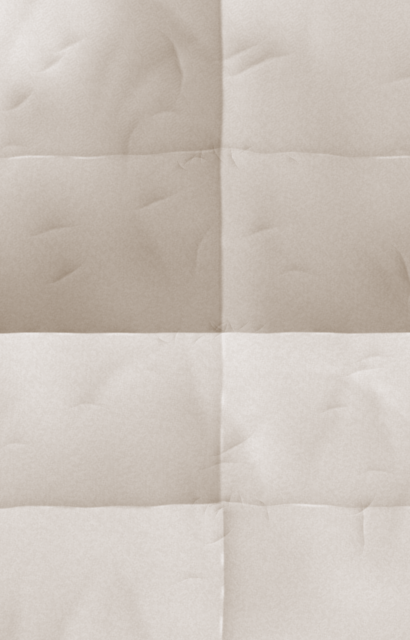
A WebGL 1 fragment shader for this texture:

```glsl
precision highp float;
uniform vec2 u_resolution;

const vec3 SHADE = vec3(0.65, 0.59, 0.53);
const vec3 LIGHT = vec3(0.89, 0.87, 0.855);
const float ASPECT = 0.64;
const float FOLD_X = 0.54;
const float FOLD_TOP = 0.753;
const float FOLD_MID = 0.48;
const float FOLD_LOW = 0.206;

float hash(vec2 p) {
  return fract(sin(dot(p, vec2(127.1, 311.7))) * 43758.5);
}

float noise(vec2 p) {
  vec2 i = floor(p), f = fract(p);
  f = f * f * (3.0 - 2.0 * f);
  return mix(mix(hash(i), hash(i + vec2(1.0, 0.0)), f.x),
             mix(hash(i + vec2(0.0, 1.0)), hash(i + vec2(1.0, 1.0)), f.x), f.y);
}

vec2 turn(vec2 p, float angle) {
  float c = cos(angle), s = sin(angle);
  return vec2(c * p.x + s * p.y, c * p.y - s * p.x);
}

// Sharp at zero, fading out on the positive side
float sided(float d, float edge, float width) {
  return smoothstep(-edge, edge, d) * exp(-max(d, 0.0) / width);
}

float ridge(float d, float width) {
  return exp(-d * d / (width * width));
}

// Crease: a shadow on one side, a narrower glint on the other
float dent(vec2 p, float angle, float len, float width, float soft, float bend) {
  vec2 q = turn(p, angle);
  float d = q.y - bend * q.x * q.x / len + (noise(p * 35.0) - 0.5) * 0.006;
  float taper = ridge(q.x, len);
  float w = width * (0.35 + 0.65 * taper);
  return taper * (0.6 * sided(-d, w * soft, w * 0.45) - sided(d, w * soft, w));
}

// Corners: x lower left, y lower right, z upper left, w upper right
float panel(vec2 f, vec4 corners) {
  return mix(mix(corners.x, corners.y, f.x), mix(corners.z, corners.w, f.x), f.y);
}

float rowTone(float x, float low, float high, float y, vec4 left, vec4 right) {
  float v = clamp((y - low) / (high - low), 0.0, 1.0);
  float l = panel(vec2(clamp(x / FOLD_X, 0.0, 1.0), v), left);
  float r = panel(vec2(clamp((x - FOLD_X) / (1.0 - FOLD_X), 0.0, 1.0), v), right);
  return mix(l, r, smoothstep(-0.007, 0.007, x - FOLD_X));
}

float panelTone(vec2 uv, vec3 d) {
  float t = rowTone(uv.x, 0.0, FOLD_LOW, uv.y, vec4(0.86, 0.8, 0.9, 0.88), vec4(0.82, 0.84, 0.8, 0.9));
  float r3 = rowTone(uv.x, FOLD_LOW, FOLD_MID, uv.y, vec4(0.6, 0.46, 0.98, 0.9), vec4(0.8, 0.78, 1.0, 0.98));
  float r2 = rowTone(uv.x, FOLD_MID, FOLD_TOP, uv.y, vec4(-0.06, 0.2, 0.76, 0.34), vec4(0.42, 0.12, 0.66, 0.56));
  float r1 = rowTone(uv.x, FOLD_TOP, 1.0, uv.y, vec4(0.64, 0.2, 0.84, 0.42), vec4(0.56, 0.48, 0.82, 0.76));
  // Bright facet in the upper left corner
  r1 += 0.24 * smoothstep(-0.05, 0.06, uv.y - 0.85 - 0.25 * uv.x) * smoothstep(0.36, 0.18, uv.x);
  // Pale strip right of the upright fold
  float strip = 0.1 * smoothstep(FOLD_X, FOLD_X + 0.01, uv.x) * smoothstep(0.7, 0.62, uv.x + 0.06 * uv.y);
  t = mix(t, r3, smoothstep(-0.004, 0.004, d.z));
  t = mix(t, r2 + strip, smoothstep(-0.002, 0.002, d.y));
  return mix(t, r1 + strip, smoothstep(-0.006, 0.006, d.x));
}

// Shading and worn edges of the four folds
float foldTone(vec2 p, vec3 d, float dx) {
  float wear = smoothstep(0.25, 0.85, noise(p * 40.0));
  float upper = smoothstep(FOLD_MID - 0.01, FOLD_MID + 0.01, p.y);
  float low = 1.0 - smoothstep(FOLD_LOW - 0.01, FOLD_LOW + 0.01, p.y);
  float t = 0.26 * wear * ridge(d.x, 0.002) - 0.14 * sided(d.x - 0.002, 0.0015, 0.008);
  t += 0.14 * wear * ridge(d.y + 0.002, 0.002) - 0.16 * wear * sided(d.y, 0.0015, 0.008);
  t += 0.25 * wear * ridge(d.z, 0.002) - 0.17 * sided(d.z - 0.002, 0.0015, 0.014);
  t += mix(0.3, 0.14, upper) * wear * ridge(dx - 0.001, 0.003);
  t -= mix(0.14, 0.12, upper) * sided(-dx, 0.002, mix(0.01, 0.03, upper)) * (1.0 - low);
  t -= 0.1 * upper * ridge(dx + 0.002, 0.003);
  return t - 0.35 * low * sided(dx - 0.003, 0.002, 0.02);
}

float crumples(vec2 p) {
  float t = 0.0;
  for (int i = 0; i < 32; i++) {
    float n = float(i) + 1.0;
    vec2 at = vec2(hash(vec2(n, 1.7)), hash(vec2(n, 5.3)));
    float a = hash(vec2(n, 9.1)), b = hash(vec2(n, 14.9));
    // Short slanting creases, then broad facets, then puckers along the folds
    float tilt = 0.2 + (b - 0.5) * 0.9 + 1.2 * step(0.75, a);
    t += (0.1 + 0.2 * b) * dent(p - at * vec2(ASPECT, 1.0), tilt, 0.014 + 0.026 * a, 0.008 + 0.014 * at.y, 0.2, (b - 0.5) * 0.6);
    vec2 wide = vec2(fract(at.y + a) * ASPECT, fract(at.x + b));
    t += (0.05 + 0.12 * b) * dent(p - wide, 1.55 + (a - 0.5) * 2.2, 0.04 + 0.04 * b, 0.04, 0.4, (a - 0.5) * 0.4);
    float row = mod(n, 3.0);
    float foldY = row < 0.5 ? FOLD_LOW : (row < 1.5 ? FOLD_MID : FOLD_TOP);
    vec2 pucker = vec2(FOLD_X * ASPECT + (a - 0.5) * 0.3 * at.x, foldY + (at.y - 0.5) * 0.03);
    t += 0.22 * dent(p - pucker, 3.0 * b - 0.3, 0.009, 0.006, 0.3, (a - 0.5) * 0.4);
  }
  return t;
}

void main() {
  vec2 uv = gl_FragCoord.xy / u_resolution;
  vec2 p = uv * vec2(ASPECT, 1.0);
  float wobble = (noise(vec2(uv.x * 14.0, 3.0)) - 0.5) * 0.006;
  float lift = 0.014 * exp(-abs(uv.x - FOLD_X) * 6.0);
  vec3 d = uv.y - vec3(FOLD_TOP + lift, FOLD_MID, FOLD_LOW + lift * 0.5) - wobble * vec3(1.0, 0.4, 1.0);
  float dx = p.x - FOLD_X * ASPECT - (noise(vec2(5.0, uv.y * 12.0)) - 0.5) * 0.006;

  float t = panelTone(vec2(FOLD_X + dx / ASPECT, uv.y), d) + foldTone(p, d, dx) + crumples(p);

  // Slanting waves and soft unevenness
  t += (noise(turn(p, 0.25) * vec2(13.0, 5.0)) - 0.5) * 0.14 + (noise(turn(p, -0.4) * vec2(8.0, 14.0)) - 0.5) * 0.12;

  // Paper fibre
  t += (noise(turn(p, 0.6) * 430.0) - 0.5) * 0.12 + (noise(turn(p, 1.1) * 210.0) - 0.5) * 0.05;
  gl_FragColor = vec4(mix(SHADE, LIGHT, clamp(t, -0.2, 1.12)), 1.0);
}
```
